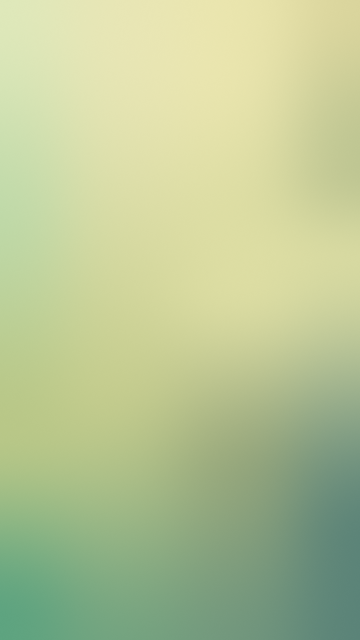
Give the GLSL for this background, as a Shadertoy shader.

```glsl
// Cool green rising through olive to pale mint
vec3 leftEdge(float y) {
    vec3 c = mix(vec3(.36, .64, .50), vec3(.72, .78, .53), smoothstep(.03, .33, y));
    c = mix(c, vec3(.74, .85, .66), smoothstep(.33, .70, y));
    return mix(c, vec3(.87, .91, .73), smoothstep(.62, 1., y));
}

// Leaf green rising to cream
vec3 innerLeft(float y) {
    vec3 c = mix(vec3(.45, .64, .50), vec3(.77, .80, .55), smoothstep(-.05, .41, y));
    return mix(c, vec3(.91, .90, .71), smoothstep(.28, .96, y));
}

// Grey olive shade below a warm glow
vec3 innerRight(float y) {
    vec3 c = mix(vec3(.45, .59, .49), vec3(.59, .65, .48), smoothstep(-.02, .32, y));
    c = mix(c, vec3(.87, .87, .64), smoothstep(.25, .56, y));
    return mix(c, vec3(.92, .90, .68), smoothstep(.65, .90, y));
}

// Deep teal, a bright band, then a muted patch near the top
vec3 rightEdge(float y) {
    vec3 c = mix(vec3(.35, .51, .47), vec3(.84, .85, .63), smoothstep(.15, .61, y));
    c = mix(c, vec3(.74, .77, .57), smoothstep(.59, .74, y));
    return mix(c, vec3(.85, .83, .61), smoothstep(.76, 1., y));
}

float hash(vec2 p) {
    return fract(sin(dot(p, vec2(12.99, 78.23))) * 43758.5);
}

void mainImage(out vec4 fragColor, in vec2 fragCoord) {
    vec2 uv = fragCoord / iResolution.xy;

    // Soft horizontal blend of the four vertical gradients
    vec4 offset = (uv.x - vec4(0., .35, .65, 1.)) / .21;
    vec4 weight = exp(-offset * offset);
    weight /= dot(weight, vec4(1.));

    vec3 color = weight.x * leftEdge(uv.y)
               + weight.y * innerLeft(uv.y)
               + weight.z * innerRight(uv.y)
               + weight.w * rightEdge(uv.y);

    // Dither hides banding
    color += (hash(fragCoord) - .5) / 255.;
    fragColor = vec4(color, 1.);
}
```
